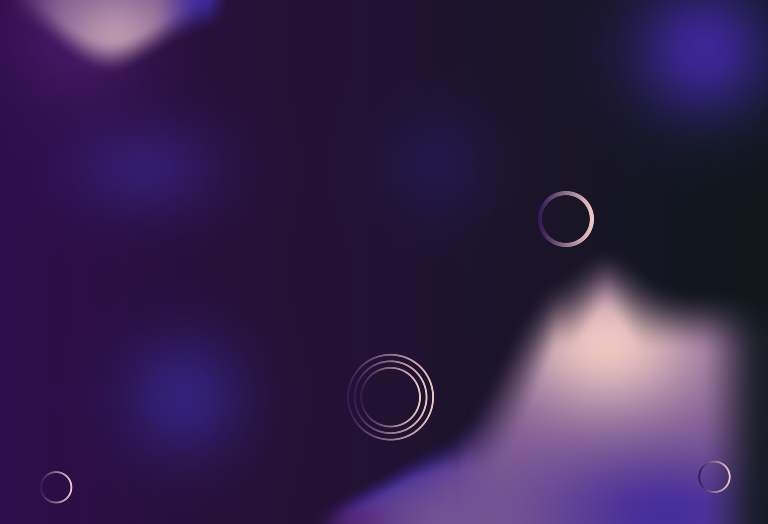
Reproduce this background procedurally as a WebGL 2 fragment shader.

```glsl
#version 300 es
precision highp float;
// Dark violet backdrop with soft blue glows, two blurred luminous forms
// and thin gradient rings. Lengths are in canvas heights; forms are height
// profiles with soft edges, tinted by Gaussian spots of colour.

#define PEACH vec3(0.93, 0.78, 0.76)
#define MAUVE vec3(0.49, 0.35, 0.57)
#define BLUE vec3(0.25, 0.16, 0.61)
#define PLUM vec3(0.31, 0.11, 0.43)
#define RING_DARK vec3(0.21, 0.10, 0.34)
#define THIN_LINE 0.0036
#define BOLD_LINE 0.0080

uniform vec2 u_resolution;
out vec4 outColor;

// Elliptical Gaussian spot, 1 at its centre
float glow(vec2 p, vec2 center, vec2 radius) {
    vec2 q = (p - center) / radius;
    return exp(-dot(q, q));
}

// Horizontal gradient from violet to near black
vec3 backdrop(float x) {
    vec3 c = mix(vec3(0.185, 0.052, 0.300), vec3(0.135, 0.068, 0.205), smoothstep(-0.1, 0.45, x));
    c = mix(c, vec3(0.100, 0.080, 0.155), smoothstep(0.42, 0.72, x));
    return mix(c, vec3(0.060, 0.090, 0.105), smoothstep(0.68, 1.0, x));
}

// Upper outline of the hill: gentle foot, steep flank, rounded peak
float hillHeight(float x) {
    float foot = clamp(0.55 * (x - 0.59), -0.05, 0.16);
    float flank = 0.27 * smoothstep(0.86, 1.06, x);
    float peak = (x - 1.155) / 0.08;
    return foot + flank + 0.08 * exp(-peak * peak);
}

vec3 addHill(vec3 color, vec2 p) {
    float h = hillHeight(p.x);
    float slope = (hillHeight(p.x + 0.01) - hillHeight(p.x - 0.01)) / 0.02;
    float depth = (h - p.y) / sqrt(1.0 + slope * slope);
    float softness = mix(0.025, 0.11, smoothstep(0.75, 1.1, p.x));
    float mask = smoothstep(-0.02, softness, depth);
    mask *= smoothstep(0.59, 0.67, p.x) * (1.0 - 0.9 * smoothstep(1.33, 1.46, p.x));

    vec3 body = mix(MAUVE, PEACH, glow(p, vec2(1.155, 0.345), vec2(0.19, 0.14)));
    body = mix(body, BLUE, 0.9 * glow(p, vec2(1.27, 0.02), vec2(0.23, 0.11)));
    float rim = exp(-max(depth, 0.0) / 0.055) * (1.0 - smoothstep(0.83, 0.98, p.x));
    body = mix(body, BLUE, rim);
    body = mix(body, PLUM, 0.8 * glow(p, vec2(0.64, 0.0), vec2(0.10, 0.04)));
    return mix(color, body, mask);
}

// Rounded form hanging from the top edge, with a plum halo
vec3 addCornerForm(vec3 color, vec2 p) {
    color = mix(color, PLUM, 0.75 * glow(p, vec2(0.15, 0.94), vec2(0.13, 0.14)));
    float across = (p.x - 0.21) / 0.135;
    float depth = 0.12 * exp(-across * across) - (1.0 - p.y);
    float mask = smoothstep(-0.025, 0.045, depth + 0.02 * smoothstep(0.25, 0.4, p.x));
    mask *= smoothstep(0.0, 0.13, p.x) * (1.0 - smoothstep(0.39, 0.44, p.x));
    vec3 body = mix(MAUVE, PEACH, 0.55 * glow(p, vec2(0.22, 0.93), vec2(0.10, 0.08)));
    body = mix(body, BLUE, smoothstep(0.29, 0.39, p.x));
    return mix(color, body, mask);
}

// Circle outline shaded from dark at the left to peach at the right
vec3 addRing(vec3 color, vec2 p, vec2 center, float radius, float width) {
    vec2 q = p - center;
    float pixel = 1.0 / u_resolution.y;
    float dist = abs(length(q) - radius) - 0.5 * width;
    float cover = 1.0 - smoothstep(-0.5 * pixel, 0.5 * pixel, dist);
    float shade = clamp(0.5 + 0.5 * q.x / radius, 0.0, 1.0);
    return mix(color, mix(RING_DARK, PEACH, shade), cover);
}

void main() {
    vec2 p = gl_FragCoord.xy / u_resolution.y;
    float aspect = u_resolution.x / u_resolution.y;
    p.x *= 1.463 / aspect;
    vec3 color = backdrop(p.x / 1.463);

    // Background glows
    color = mix(color, vec3(0.235, 0.150, 0.590), glow(p, vec2(1.340, 0.905), vec2(0.135, 0.130)));
    color = mix(color, vec3(0.200, 0.110, 0.430), glow(p, vec2(0.273, 0.679), vec2(0.140, 0.095)));
    color = mix(color, vec3(0.135, 0.090, 0.285), glow(p, vec2(0.830, 0.685), vec2(0.110, 0.110)));
    color = mix(color, vec3(0.200, 0.130, 0.480), glow(p, vec2(0.349, 0.242), vec2(0.115, 0.115)));

    color = addCornerForm(color, p);
    color = addHill(color, p);

    // Rings: one bold, three nested, two small
    color = addRing(color, p, vec2(1.078, 0.582), 0.0495, BOLD_LINE);
    for (int i = 0; i < 3; i++) {
        float radius = 0.081 - 0.0125 * float(i);
        color = addRing(color, p, vec2(0.744, 0.242), radius, THIN_LINE);
    }
    for (int i = 0; i < 2; i++) {
        vec2 center = mix(vec2(0.107, 0.070), vec2(1.361, 0.090), float(i));
        color = addRing(color, p, center, 0.029, THIN_LINE);
    }
    outColor = vec4(color, 1.0);
}
```
